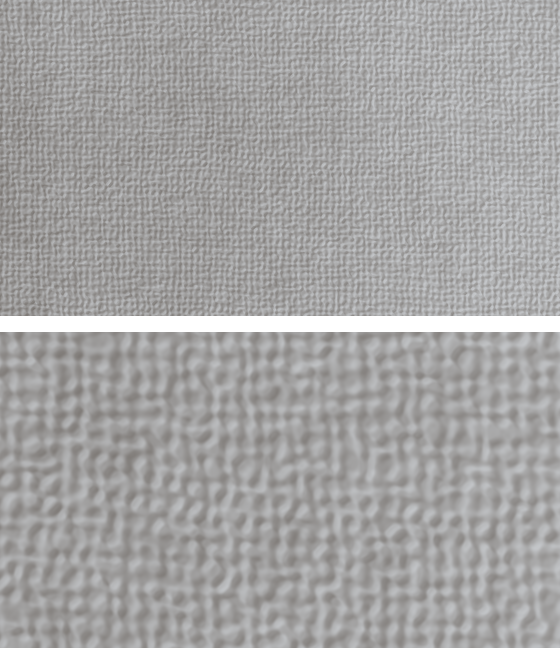
Top, the full canvas; bottom, a detail of the centre.
Write a WebGL 1 fragment shader that draws this texture.

```glsl
precision highp float;
// Embossed woven wallcovering: uneven threads cross in a fine grid of raised knots.
// A height field roughened by slanted noise is lit from the left, then tinted from
// a warm shadow to a cool highlight over a soft light falloff across the sheet.

uniform vec2 u_resolution;

#define REPEATS vec2(91.0, 48.0)
#define SHADOW_COLOR vec3(0.535, 0.522, 0.512)
#define LIGHT_COLOR vec3(0.718, 0.723, 0.73)
#define LIGHT_STEP vec2(-0.18, 0.12)
#define WARP 0.5
#define RELIEF 0.46
#define HEIGHT_TINT 0.16
#define STREAKS 0.16
#define ROUGHNESS 0.55

const float TAU = 6.2831853;

float hash(vec2 p) {
    return fract(sin(dot(p, vec2(127.1, 311.7))) * 43758.5453);
}

float noise(vec2 p) {
    vec2 i = floor(p);
    vec2 f = fract(p);
    f = f * f * (3.0 - 2.0 * f);
    float low = mix(hash(i), hash(i + vec2(1.0, 0.0)), f.x);
    float high = mix(hash(i + vec2(0.0, 1.0)), hash(i + vec2(1.0, 1.0)), f.x);
    return mix(low, high, f.y);
}

// Shift the grid slightly so that knots vary in place while rows stay regular.
vec2 warpGrid(vec2 p) {
    vec2 bend = vec2(noise(p * 1.1 + 17.3), noise(p * 1.1 + 61.9)) - 0.5;
    vec2 drift = vec2(noise(p * 0.1 + 5.1), noise(p * 0.1 + 38.7)) - 0.5;
    return p + WARP * bend + 0.7 * drift;
}

// Crossing threads swell along their length; a steep step gives knots and pits.
float weaveHeight(vec2 p) {
    vec2 q = warpGrid(p);
    vec2 ridge = 0.5 + 0.5 * cos(TAU * q);
    vec2 swell = vec2(noise(q * vec2(1.0, 0.7) + 9.4),
                      noise(q * vec2(0.7, 1.0) + 73.2));
    ridge *= mix(vec2(0.65), vec2(1.15), swell);
    float body = 0.5 * (ridge.x + ridge.y);
    // Torn edges of the knots lean upward to the right.
    vec2 slant = vec2(p.x + p.y, p.x - p.y) * vec2(0.8, 1.7);
    body += ROUGHNESS * (noise(slant + 229.0) - 0.5);
    return smoothstep(0.1, 0.78, body);
}

// Long pale or dull stretches that follow single threads.
float threadStreaks(vec2 p) {
    float across = noise(p * vec2(0.2, 1.1) + 44.0);
    float down = noise(p * vec2(1.1, 0.2) + 83.0);
    return across + down - 1.0;
}

// Uneven room light: bright on the right, dim at the left edge.
float roomLight(vec2 uv) {
    float light = 0.45 + 0.34 * smoothstep(0.3, 0.95, uv.x);
    light += 0.13 * smoothstep(0.45, 1.0, uv.y) * (1.0 - uv.x);
    light -= 0.13 * (1.0 - smoothstep(0.0, 0.14, uv.x));
    return light + 0.08 * (noise(uv * vec2(4.0, 3.0) + 12.0) - 0.5);
}

void main() {
    vec2 uv = gl_FragCoord.xy / u_resolution;
    vec2 p = uv * REPEATS;

    // Slopes that face the light brighten, those that turn away darken.
    float height = weaveHeight(p);
    float slope = weaveHeight(p - LIGHT_STEP) - weaveHeight(p + LIGHT_STEP);

    float tone = roomLight(uv);
    tone += RELIEF * slope;
    tone += HEIGHT_TINT * (height - 0.5);
    tone += STREAKS * threadStreaks(p);
    tone += 0.14 * (noise(p * 3.7) - 0.5);

    vec3 color = mix(SHADOW_COLOR, LIGHT_COLOR, clamp(tone, -0.3, 1.25));
    gl_FragColor = vec4(color, 1.0);
}
```
